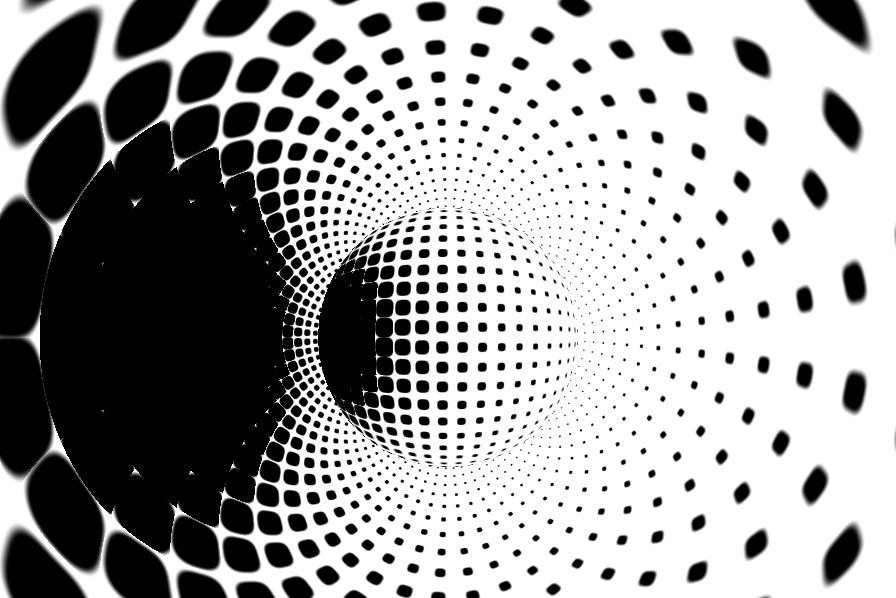
Reproduce this background procedurally as a WebGL 1 fragment shader.

```glsl
precision highp float;

uniform vec2 u_resolution;

const float BALL_RADIUS = 0.217;

// Distance from the lens axis -> (grid distance, radial stretch)
vec2 lens(float r) {
    if (r < BALL_RADIUS) {
        float rim = sqrt(max(BALL_RADIUS * BALL_RADIUS - r * r, 0.0016));
        return vec2(6.36 * asin(r / BALL_RADIUS), 6.36 / rim);
    }
    return vec2(3.734 / r - 2.47 * r, 3.734 / (r * r) + 2.47);
}

// Rounded square metric for the halftone dots
float dotDistance(vec2 p) {
    vec2 a = abs(p);
    return pow(dot(a * a, a) + 1e-7, 1.0 / 3.0);
}

void main() {
    vec2 p = (gl_FragCoord.xy - vec2(0.5, 0.436) * u_resolution) / u_resolution.y;
    float r = max(length(p), 1e-4);
    vec2 bend = lens(r);
    vec2 grid = p / r * bend.x;

    // Square grid, bent through the lens
    vec2 cell = fract(grid + vec2(0.78, 0.0)) - 0.5;
    vec2 center = grid - cell;

    // Dots swell towards the dark pole on the left
    float poleDistance = length(center - vec2(-8.3, 0.0));
    float dotRadius = clamp(2.9 / max(poleDistance, 0.5) - 0.06, 0.04, 1.2);

    // Edge width follows the local stretch of the grid
    float pixel = 1.0 / u_resolution.y;
    float stretch = max(bend.x / r, bend.y);
    float edge = clamp(0.7 * pixel * stretch, 0.045, 0.25);

    float paper = smoothstep(dotRadius - edge, dotRadius + edge, dotDistance(cell));
    gl_FragColor = vec4(vec3(paper), 1.0);
}
```
